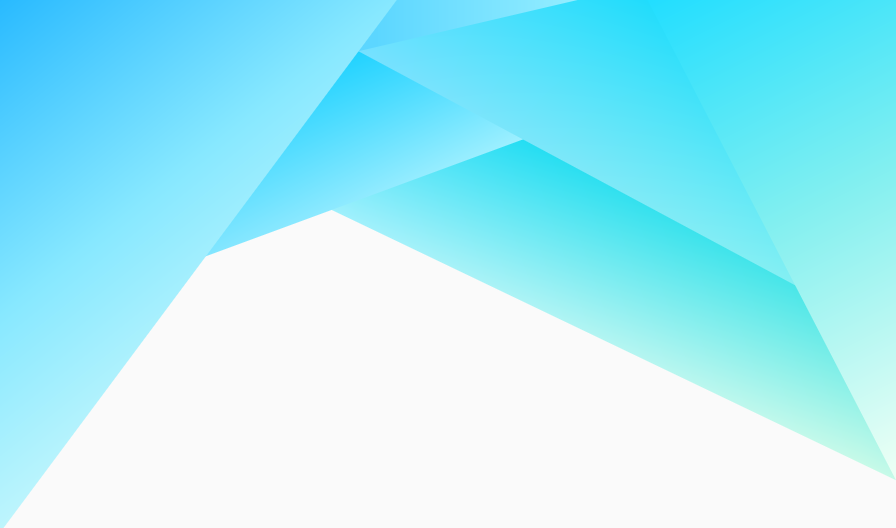
Give the GLSL for this background, as a Shadertoy shader.

```glsl
// Overlapping translucent-looking cyan and mint facets around a pale open area.

const float ASPECT = 1.695;
const vec3 PAPER = vec3(0.98);

// Signed distance to the line from a to b, positive on its left side.
float leftOf(vec2 p, vec2 a, vec2 b) {
    vec2 along = normalize(b - a);
    return dot(p - a, vec2(-along.y, along.x));
}

// Antialiased coverage of the positive side of a distance.
float cover(float dist) {
    return clamp(dist * iResolution.y + 0.5, 0.0, 1.0);
}

// Gradient through three colours, with the middle one at position m.
vec3 ramp(vec3 a, vec3 b, vec3 c, float m, float t) {
    vec3 lower = mix(a, b, clamp(t / m, 0.0, 1.0));
    return mix(lower, c, clamp((t - m) / (1.0 - m), 0.0, 1.0));
}

// Facet colour: tinted along its lit edge, deepening away from it.
vec3 facet(vec3 lightA, vec3 lightB, vec3 deepA, vec3 deepB, float along, float depth) {
    float s = clamp(along, 0.0, 1.0);
    return mix(mix(lightA, lightB, s), mix(deepA, deepB, s), clamp(depth, 0.0, 1.0));
}

void mainImage(out vec4 fragColor, in vec2 fragCoord) {
    // Height units, origin at the lower left
    vec2 p = fragCoord / iResolution.xy * vec2(ASPECT, 1.0);
    float drop = 1.0 - p.y;

    // Shared corners
    vec2 hinge = vec2(0.678, 0.903);
    vec2 peak = vec2(0.627, 0.6026);
    vec2 rightFoot = vec2(1.695, 0.0905);

    // Distances to the facet edges
    float ridge = leftOf(p, peak, rightFoot);
    float fold = leftOf(p, vec2(0.3885, 0.5143), vec2(0.9868, 0.735));
    float crease = leftOf(p, hinge, vec2(1.5055, 0.459));
    float flap = leftOf(p, hinge, vec2(1.0927, 1.0));
    float leftSide = leftOf(p, vec2(0.0066, 0.0), vec2(0.7506, 1.0));
    float rightSide = leftOf(p, vec2(1.225, 1.0), rightFoot);

    // Lower mint band
    vec3 lowerBand = facet(vec3(0.62, 0.94, 0.99), vec3(0.78, 0.98, 0.91),
                           vec3(0.08, 0.85, 0.98), vec3(0.26, 0.90, 0.90),
                           (p.x - 0.63) / 1.0, ridge / 0.275);

    // Left wedge
    vec3 wedge = facet(vec3(0.51, 0.90, 1.0), vec3(0.62, 0.94, 1.0),
                       vec3(0.12, 0.82, 1.0), vec3(0.14, 0.83, 1.0),
                       (p.x - 0.39) / 0.6, fold / 0.263);

    // Central sheet
    vec3 sheet = facet(vec3(0.46, 0.88, 1.0), vec3(0.52, 0.94, 0.95),
                       vec3(0.12, 0.85, 1.0), vec3(0.13, 0.87, 0.98),
                       (p.x - 0.68) / 0.83, crease / 0.344);

    // Small top flap
    vec3 flapColor = mix(vec3(0.36, 0.84, 1.0), vec3(0.58, 0.93, 1.0),
                         clamp((p.x - 0.71) / 0.38, 0.0, 1.0));

    // Side panels
    vec3 leftPanel = ramp(vec3(0.16, 0.73, 1.0), vec3(0.53, 0.91, 1.0),
                          vec3(0.74, 0.96, 0.99), 0.6, 0.8 * p.x + drop);
    vec3 rightPanel = ramp(vec3(0.13, 0.87, 1.0), vec3(0.52, 0.94, 0.94),
                           vec3(0.92, 1.0, 0.96), 0.5,
                           0.45 * (p.x - 1.225) + 0.89 * drop);

    // Stack from back to front
    vec3 color = mix(PAPER, lowerBand, cover(ridge));
    color = mix(color, wedge, cover(fold));
    color = mix(color, sheet, cover(crease));
    color = mix(color, flapColor, cover(flap));
    color = mix(color, leftPanel, cover(leftSide));
    color = mix(color, rightPanel, cover(rightSide));

    fragColor = vec4(color, 1.0);
}
```
